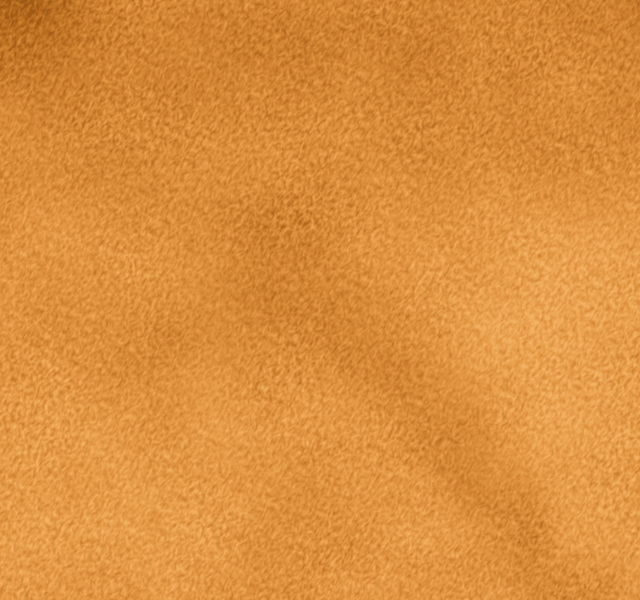
Give the GLSL for this texture, as a Shadertoy shader.

```glsl
vec2 hashGradient(vec2 cell) {
    uvec2 q = uvec2(ivec2(cell)) * uvec2(1597334673u, 3812015801u);
    uint n = (q.x ^ q.y) * 1597334673u;
    n = (n ^ (n >> 15)) * 3812015801u;
    float angle = float(n >> 8) / 16777216.0 * 6.2832;
    return vec2(cos(angle), sin(angle));
}

float gradientNoise(vec2 p) {
    vec2 i = floor(p), f = p - i;
    vec2 u = f * f * f * (f * (f * 6.0 - 15.0) + 10.0);
    float a = dot(hashGradient(i), f);
    float b = dot(hashGradient(i + vec2(1, 0)), f - vec2(1, 0));
    float c = dot(hashGradient(i + vec2(0, 1)), f - vec2(0, 1));
    float d = dot(hashGradient(i + vec2(1, 1)), f - vec2(1, 1));
    return mix(mix(a, b, u.x), mix(c, d, u.x), u.y);
}

float cloud(vec2 p) {
    float sum = 0.0, amplitude = 1.0;
    for (int i = 0; i < 4; i++) {
        sum += amplitude * gradientNoise(p);
        p = mat2(1.6, 1.2, -1.2, 1.6) * p + 7.3;
        amplitude *= 0.55;
    }
    return sum;
}

float glow(vec2 p, vec2 center, vec2 radius) {
    vec2 d = (p - center) / radius;
    return exp(-dot(d, d));
}

// Dark diagonal crease, narrowing toward its end
float crease(vec2 p, vec2 start, vec2 end) {
    vec2 along = end - start;
    float h = clamp(dot(p - start, along) / dot(along, along), 0.0, 1.0);
    float d = length(p - start - along * h) / mix(0.1, 0.04, h);
    return exp(-d * d);
}

// Broad light and shade over the hide
float shading(vec2 p) {
    vec2 q = p + 0.06 * vec2(cloud(p * 5.0 + 3.0), cloud(p * 5.0 + 31.0));
    float tone = 0.5 - 1.15 * smoothstep(0.38, 0.95, p.y);
    tone += 0.85 * glow(q, vec2(0.91, 0.51), vec2(0.21, 0.2));
    tone += 0.4 * glow(q, vec2(1.05, 0.27), vec2(0.14, 0.2));
    tone += 0.4 * glow(q, vec2(0.2, 0.14), vec2(0.25, 0.14));
    tone += 0.6 * glow(q, vec2(0.72, 0.14), vec2(0.09, 0.06));
    tone += 0.5 * glow(q, vec2(0.96, 0.9), vec2(0.09, 0.07));
    tone -= 1.05 * crease(q, vec2(0.46, 0.58), vec2(0.98, -0.02));
    tone -= 0.75 * glow(q, vec2(0.29, 0.43), vec2(0.13, 0.08));
    tone -= 0.7 * glow(q, vec2(0.54, 0.12), vec2(0.1, 0.13));
    tone -= 2.1 * glow(p, vec2(0.0, 1.02), vec2(0.13, 0.11));
    tone -= 0.5 * glow(p, vec2(1.07, 1.0), vec2(0.1, 0.08));
    return tone + 0.6 * cloud(p * 6.0 + 12.0);
}

// Short suede nap, slightly stretched along a wandering direction
float nap(vec2 p) {
    vec2 q = p + 0.004 * vec2(gradientNoise(p * 45.0), gradientNoise(p * 45.0 + 19.0));
    vec2 fiber = mat2(0.88, 0.42, -0.48, 0.9) * q * vec2(1.15, 0.9);
    float coarse = gradientNoise(fiber * 65.0 + 5.0);
    float medium = gradientNoise(fiber * vec2(130.0, 105.0));
    float fine = gradientNoise(fiber * vec2(205.0, 165.0) + 41.0);
    return 0.7 * coarse + 2.0 * medium + 1.7 * fine;
}

void mainImage(out vec4 fragColor, in vec2 fragCoord) {
    vec2 p = fragCoord / iResolution.y;
    float tone = shading(p) + nap(p) * (0.9 + 0.4 * gradientNoise(p * 7.0));
    tone = clamp(tone, -3.3, 2.4);

    // Tan ramp: saturated brown in shade, pale honey in light
    vec3 tan0 = vec3(0.86, 0.56, 0.235);
    vec3 slope = vec3(0.052, 0.06, 0.057);
    vec3 bend = vec3(-0.006, -0.001, 0.003);
    fragColor = vec4(tan0 + slope * tone + bend * tone * tone, 1.0);
}
```
